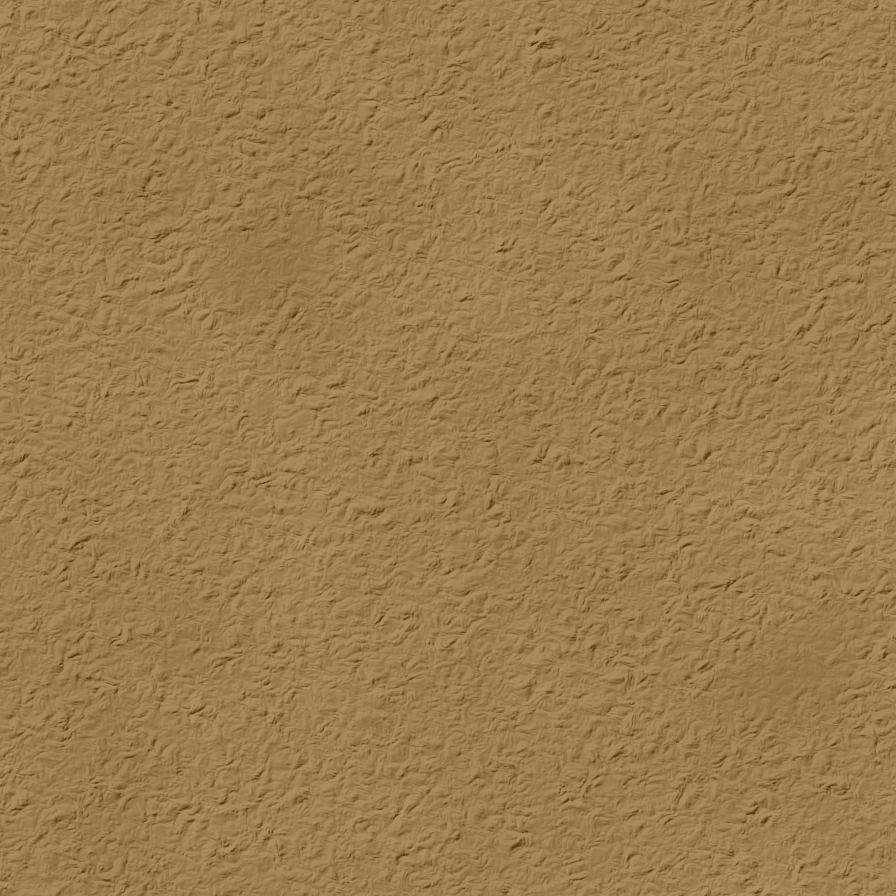
Reproduce this texture procedurally as a Shadertoy shader.

```glsl
// Rough ochre plaster: small warped lumps and creases lit from the upper left.
#define BASE_COLOR vec3(0.619, 0.490, 0.298)
#define LIGHT_DIR normalize(vec2(-0.65, 0.76))
#define LUMP_FREQ 42.0
#define LUMP_STRETCH vec2(0.95, 1.15)
#define WARP_FREQ 46.0
#define WARP_SIZE 0.008
#define CREASE_SOFTNESS 0.028
#define RELIEF 1.5
#define SAMPLE_STEP 0.00095
#define PATCH_FREQ 4.0
#define PATCH_DARKENING 0.028
#define STAIN_STRENGTH 0.03

const mat2 TURN = mat2(0.8, 0.6, -0.6, 0.8);

// Integer hash giving a random gradient in -1..1
vec2 hashGradient(ivec2 cell) {
    uvec2 v = uvec2(cell + 4096) * 1664525u + 1013904223u;
    v.x += v.y * 1664525u;
    v.y += v.x * 1664525u;
    v ^= v >> 16u;
    v.x += v.y * 1664525u;
    v.y += v.x * 1664525u;
    v ^= v >> 16u;
    return vec2(v & 65535u) / 32767.5 - 1.0;
}

float gradientNoise(vec2 p) {
    ivec2 cell = ivec2(floor(p));
    vec2 f = fract(p);
    vec2 w = f * f * f * (f * (f * 6.0 - 15.0) + 10.0);
    float a = dot(hashGradient(cell), f);
    float b = dot(hashGradient(cell + ivec2(1, 0)), f - vec2(1, 0));
    float c = dot(hashGradient(cell + ivec2(0, 1)), f - vec2(0, 1));
    float d = dot(hashGradient(cell + ivec2(1, 1)), f - vec2(1, 1));
    return mix(mix(a, b, w.x), mix(c, d, w.x), w.y);
}

// Rounded lumps meeting in narrow valleys, at four sizes
float plasterHeight(vec2 p) {
    vec2 q = TURN * p * WARP_FREQ;
    vec2 warp = vec2(gradientNoise(q + 17.3), gradientNoise(q + 71.9));
    p = TURN * TURN * ((p + WARP_SIZE * warp) * LUMP_STRETCH);
    vec4 slopes = vec4(0.75, 1.0, 0.95, 0.35);
    float height = 0.0;
    float freq = LUMP_FREQ;
    for (int i = 0; i < 4; i++) {
        float n = gradientNoise(p * freq + float(i) * 37.7);
        height += slopes[i] / freq * sqrt(n * n + CREASE_SOFTNESS * CREASE_SOFTNESS);
        p = TURN * p;
        freq *= 2.0;
    }
    return height;
}

// Lit slopes saturate gently; shaded slopes deepen into dark creases
float reliefTone(float slope) {
    float lit = max(slope, 0.0);
    float shaded = min(max(-slope, 0.0), 3.6);
    return 0.065 * (1.0 - exp(-lit)) - shaded * (0.027 + 0.011 * shaded);
}

void mainImage(out vec4 fragColor, in vec2 fragCoord) {
    vec2 uv = fragCoord / iResolution.y;

    // Slope toward the light
    vec2 offset = LIGHT_DIR * SAMPLE_STEP;
    float slope = (plasterHeight(uv - offset) - plasterHeight(uv + offset))
                / (2.0 * SAMPLE_STEP);

    // Uneven roughness, with a few smooth worn patches
    float roughness = 1.0 + 0.9 * gradientNoise(TURN * uv * 28.0 + 5.1);
    float worn = smoothstep(0.25, 0.5, gradientNoise(uv * PATCH_FREQ + 43.6));
    slope *= RELIEF * roughness * mix(1.0, 0.4, worn);

    // Broad stains and relief shading
    float stain = gradientNoise(uv * 3.0 + 91.2) + 0.8 * gradientNoise(uv * 9.0 + 28.4);
    float tone = reliefTone(slope) - PATCH_DARKENING * worn + STAIN_STRENGTH * stain;
    fragColor = vec4(clamp(BASE_COLOR + tone, 0.0, 1.0), 1.0);
}
```
